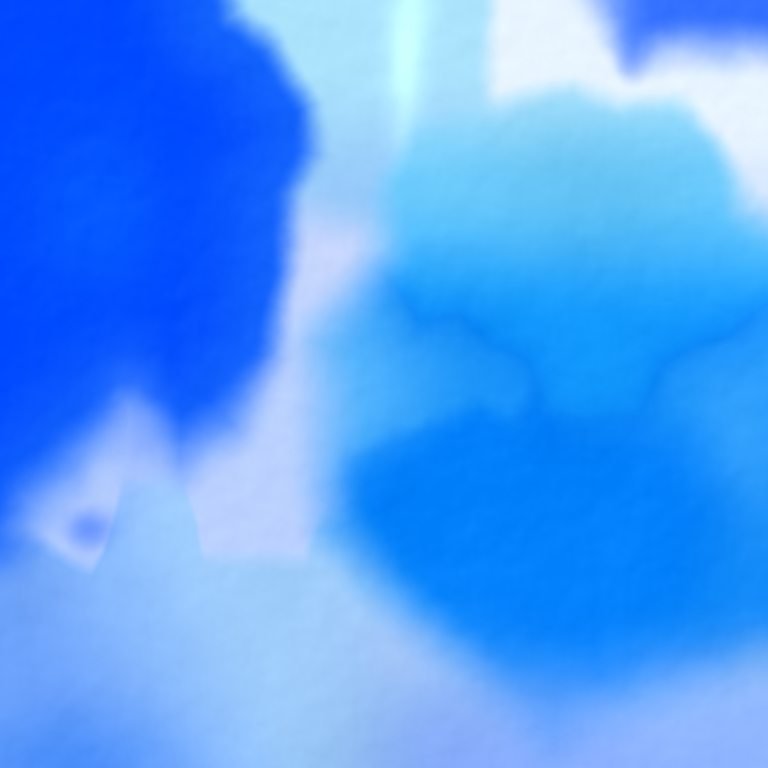
This background is drawn by a WebGL 2 fragment shader. Its source:

```glsl
#version 300 es
precision highp float;
uniform vec2 u_resolution;
out vec4 outColor;

float hash(vec2 p) {
    p = fract(p * vec2(0.1031, 0.1137));
    p += dot(p, p.yx + 33.33);
    return fract((p.x + p.y) * p.x * 7.31);
}

float noise(vec2 p) {
    vec2 i = floor(p), f = fract(p);
    f = f * f * (3.0 - 2.0 * f);
    return mix(mix(hash(i), hash(i + vec2(1, 0)), f.x),
               mix(hash(i + vec2(0, 1)), hash(i + vec2(1, 1)), f.x), f.y);
}

float fbm(vec2 p) {
    float sum = 0.0, amp = 0.5;
    for (int i = 0; i < 5; i++) {
        sum += amp * noise(p);
        p = mat2(1.6, 1.2, -1.2, 1.6) * p + 17.0;
        amp *= 0.5;
    }
    return sum;
}

// Signed distance to a closed outline, negative inside
float outline(vec2 p, vec2 v[16]) {
    float d = 9.0, side = 1.0;
    for (int i = 0; i < 16; i++) {
        vec2 a = v[i], b = v[(i + 15) % 16], e = b - a, w = p - a;
        vec2 q = w - e * clamp(dot(w, e) / dot(e, e), 0.0, 1.0);
        d = min(d, dot(q, q));
        bvec3 c = bvec3(p.y >= a.y, p.y < b.y, e.x * w.y > e.y * w.x);
        if (all(c) || !any(c)) side = -side;
    }
    return side * sqrt(d);
}

float fill(float d, float soft) { return 1.0 - smoothstep(-soft, soft, d); }

float spot(vec2 p, vec2 center, vec2 size) {
    vec2 q = (p - center) / size;
    return exp(-dot(q, q));
}

void main() {
    vec2 uv = gl_FragCoord.xy / u_resolution;
    vec2 warp = vec2(fbm(uv * 9.0 + 3.0), fbm(uv * 9.0 + 41.0)) - 0.48;
    vec2 p = uv + 0.035 * warp;
    float cloud = fbm(uv * 4.0 + 8.0) - 0.48;

    // Pale paper, whiter toward the upper right
    vec3 color = mix(vec3(0.73, 0.82, 1.0), vec3(0.91, 0.96, 1.0),
                     smoothstep(0.62, 0.85, p.y) * smoothstep(0.35, 0.62, p.x));
    color = mix(color, vec3(0.80, 0.85, 0.99), 0.7 * spot(p, vec2(0.43, 0.67), vec2(0.06, 0.09)));

    // Cyan wash at the top with vertical streaks
    float wash = smoothstep(0.68, 0.77, p.y + 0.25 * (p.x - 0.42)) * fill(p.x - 0.64, 0.018);
    vec3 washColor = mix(vec3(0.58, 0.78, 0.98), vec3(0.67, 0.89, 0.99), smoothstep(0.72, 0.93, p.y));
    washColor += 0.14 * spot(p, vec2(0.535, 0.93), vec2(0.025, 0.13));
    color = mix(color, washColor, wash);

    // Misty lower wash with an uneven upper edge
    float crest = 0.27 + 0.10 * smoothstep(0.12, 0.16, p.x) * fill(p.x - 0.25, 0.018)
                + 0.06 * smoothstep(0.39, 0.43, p.x) + 0.03 * fill(p.x - 0.08, 0.05);
    vec3 mist = mix(vec3(0.42, 0.63, 0.98), vec3(0.62, 0.80, 0.98), smoothstep(0.0, 0.38, p.x + 0.5 * (p.y - 0.15)));
    mist = mix(mist, vec3(0.54, 0.69, 1.0), smoothstep(0.38, 0.60, p.x) * fill(p.y - 0.12, 0.12));
    mist = mix(mist, vec3(0.24, 0.52, 0.96), 0.8 * spot(p, vec2(0.08, 0.0), vec2(0.15, 0.07)));
    mist = mix(mist, vec3(0.67, 0.79, 0.99), 0.7 * spot(p, vec2(0.53, 0.16), vec2(0.08, 0.07)));
    color = mix(color, mist + 0.12 * cloud, fill(p.y - crest, 0.018));

    // Deep blue mass on the left
    float deep = outline(p, vec2[16](vec2(-0.3, 1.3), vec2(0.25, 1.3), vec2(0.30, 0.98), vec2(0.35, 0.94),
        vec2(0.405, 0.86), vec2(0.408, 0.80), vec2(0.375, 0.75), vec2(0.375, 0.65), vec2(0.355, 0.54),
        vec2(0.30, 0.45), vec2(0.23, 0.40), vec2(0.16, 0.46), vec2(0.10, 0.41), vec2(0.05, 0.35),
        vec2(0.01, 0.27), vec2(-0.3, 0.25)));
    vec3 deepColor = mix(vec3(0.08, 0.39, 0.99), vec3(0.0, 0.28, 1.0), smoothstep(0.0, 0.16, -deep));
    deepColor = mix(deepColor, vec3(0.02, 0.35, 1.0), spot(p, vec2(0.13, 0.72), vec2(0.10, 0.12)));
    float deepSoft = mix(0.055, 0.026, smoothstep(0.40, 0.62, p.y));
    color = mix(color, deepColor, fill(deep, deepSoft));
    color = mix(color, vec3(0.52, 0.66, 1.0), 0.6 * spot(p, vec2(0.17, 0.43), vec2(0.035, 0.07)));
    color = mix(color, vec3(0.22, 0.45, 1.0), 0.6 * spot(p, vec2(0.115, 0.32), vec2(0.03, 0.025)));

    // Broad azure bloom on the right
    float bloom = outline(p, vec2[16](vec2(0.50, 0.77), vec2(0.55, 0.835), vec2(0.65, 0.865), vec2(0.75, 0.885),
        vec2(0.81, 0.86), vec2(0.87, 0.875), vec2(0.93, 0.82), vec2(0.97, 0.73), vec2(1.3, 0.60),
        vec2(1.3, 0.17), vec2(0.97, 0.14), vec2(0.72, 0.04), vec2(0.53, 0.20), vec2(0.435, 0.31),
        vec2(0.42, 0.55), vec2(0.50, 0.67)));
    vec3 azure = mix(vec3(0.36, 0.62, 0.99), vec3(0.07, 0.55, 0.99), smoothstep(0.06, 0.24, p.y));
    azure = mix(azure, vec3(0.12, 0.60, 0.99), smoothstep(0.35, 0.52, p.y));
    azure = mix(azure, vec3(0.38, 0.73, 0.99), 0.8 * spot(p, vec2(0.46, 0.50), vec2(0.10, 0.14)));
    azure = mix(azure, vec3(0.25, 0.66, 1.0), 0.7 * spot(p, vec2(0.97, 0.43), vec2(0.08, 0.14)));

    // Darker pool low in the bloom
    float pool = outline(p, vec2[16](vec2(0.43, 0.34), vec2(0.46, 0.39), vec2(0.51, 0.42), vec2(0.57, 0.445),
        vec2(0.63, 0.475), vec2(0.67, 0.455), vec2(0.70, 0.49), vec2(0.74, 0.455), vec2(0.82, 0.46),
        vec2(0.90, 0.42), vec2(0.94, 0.33), vec2(0.90, 0.22), vec2(0.78, 0.13), vec2(0.65, 0.17),
        vec2(0.55, 0.22), vec2(0.48, 0.28)));
    float poolSoft = mix(0.07, 0.018, smoothstep(0.34, 0.46, p.y) * fill(p.x - 0.75, 0.1));
    azure = mix(azure, vec3(0.0, 0.49, 0.98), 0.9 * fill(pool, poolSoft));

    // Lighter upper lobe, fading toward its top, with a stained rim
    float lobe = outline(p, vec2[16](vec2(0.45, 1.0), vec2(0.47, 0.70), vec2(0.51, 0.63), vec2(0.55, 0.58),
        vec2(0.60, 0.59), vec2(0.65, 0.55), vec2(0.69, 0.53), vec2(0.71, 0.47), vec2(0.75, 0.46),
        vec2(0.83, 0.465), vec2(0.86, 0.53), vec2(0.91, 0.555), vec2(0.96, 0.57), vec2(1.0, 0.61),
        vec2(1.3, 0.65), vec2(1.3, 1.0)));
    vec3 lobeColor = mix(vec3(0.08, 0.61, 1.0), vec3(0.42, 0.79, 0.98), smoothstep(0.57, 0.77, p.y));
    lobeColor = mix(lobeColor, vec3(0.65, 0.88, 0.99), smoothstep(0.76, 0.90, p.y));
    azure = mix(azure, lobeColor, fill(lobe, 0.012));
    float rim = exp(-abs(lobe) / 0.025) * fill(p.y - 0.63, 0.06);
    azure = mix(azure, vec3(0.02, 0.49, 0.96), 0.6 * rim);
    float bloomSoft = mix(0.055, 0.022, smoothstep(0.62, 0.82, p.y));
    color = mix(color, azure + 0.07 * cloud, fill(bloom, bloomSoft));

    // Blue drift in the top right corner
    float drift = 0.925 + 0.10 * smoothstep(0.83, 0.70, p.x) - 0.03 * spot(p, vec2(0.82, 0.91), vec2(0.025, 0.05));
    color = mix(color, vec3(0.20, 0.44, 1.0), smoothstep(-0.025, 0.055, p.y - drift) * smoothstep(0.69, 0.86, p.x));

    // Embossed paper grain
    float grain = fbm(uv * 38.0) - fbm(uv * 38.0 + vec2(0.25, -0.35));
    color += 0.035 * grain;
    outColor = vec4(clamp(color, 0.0, 1.0), 1.0);
}
```
